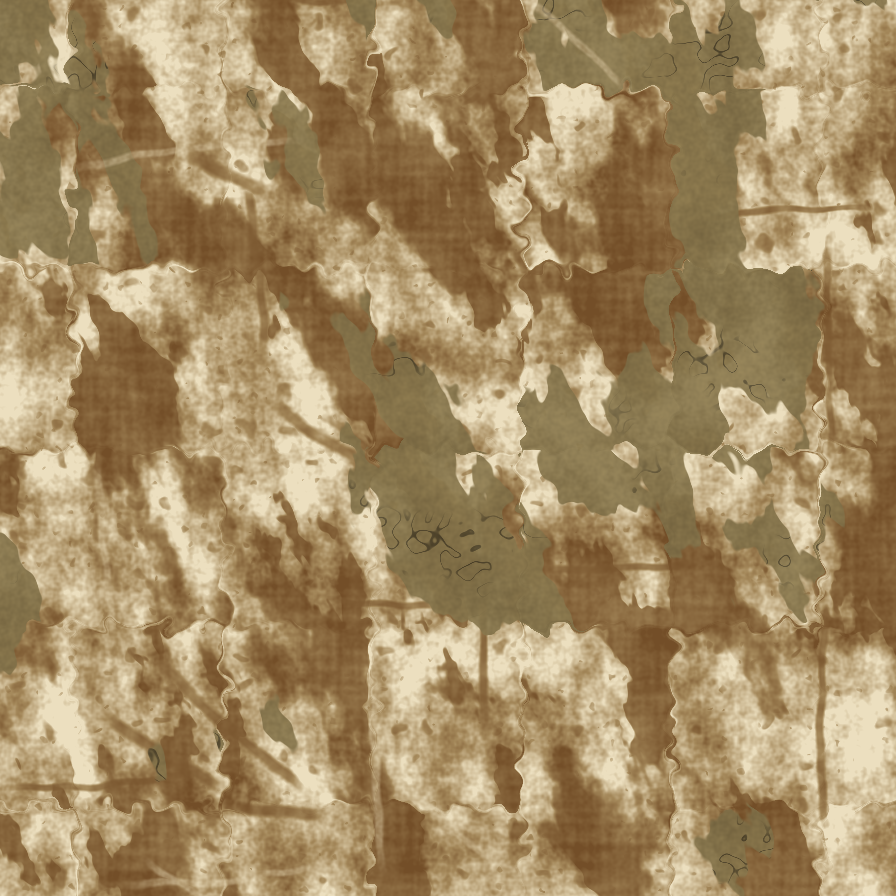
A WebGL 1 fragment shader for this texture:

```glsl
precision highp float;
// Weathered plaster: cream mottled paint over brown stains and olive underlayers.
// Leaning gradient-noise fields cut the peeled patches; block offsets make torn
// seams; looped strokes and cell spots add scratches and grime.
uniform vec2 u_resolution;

#define DARK vec3(0.45, 0.305, 0.155)
#define MID vec3(0.645, 0.535, 0.355)
#define LIGHT vec3(0.925, 0.875, 0.75)
#define OLIVE vec3(0.515, 0.45, 0.29)
#define PATCH_SCALE vec2(8.5, 4.6)
#define PEEL_LEVEL -0.13
#define OLIVE_LEVEL 0.32
#define PLASTER_TONE 0.74
#define GRAIN 0.2
#define SEAM_SHIFT 0.09
#define DARK_STROKES 16
#define PALE_STROKES 7

vec2 hash2(vec2 p) {
  vec3 q = fract(p.xyx * vec3(0.1031, 0.103, 0.0973));
  q += dot(q, q.yzx + 33.33);
  return fract((q.xx + q.yz) * q.zy);
}

float corner(vec2 cell, vec2 offset) {
  float angle = 6.2832 * hash2(cell).x;
  return dot(vec2(cos(angle), sin(angle)), offset);
}

float noise(vec2 p) {
  vec2 i = floor(p), f = p - i;
  vec2 w = f * f * f * (f * (f * 6.0 - 15.0) + 10.0);
  vec2 e = vec2(1.0, 0.0);
  return mix(mix(corner(i, f), corner(i + e, f - e), w.x),
             mix(corner(i + e.yx, f - e.yx), corner(i + 1.0, f - 1.0), w.x), w.y);
}

float fbm(vec2 p) {
  float sum = 0.0, gain = 1.0;
  for (int i = 0; i < 5; i++) {
    sum += gain * noise(p);
    p = p * 2.03 + 19.7;
    gain *= 0.52;
  }
  return sum;
}

// Nearly constant random offset per block, with narrow joints between blocks.
vec2 blockShift(vec2 p) {
  vec2 i = floor(p), w = smoothstep(0.47, 0.53, p - i);
  vec2 e = vec2(1.0, 0.0);
  return mix(mix(hash2(i), hash2(i + e), w.x),
             mix(hash2(i + e.yx), hash2(i + 1.0), w.x), w.y) - 0.5;
}

// Tapered, slightly bent scratch: level, falling to the right, or upright.
float stroke(vec2 p, float id, float width) {
  vec2 r = hash2(vec2(id, 3.7)), s = hash2(vec2(id, 41.3));
  float angle = s.x < 0.45 ? 0.25 * (s.y - 0.4) : (s.x < 0.75 ? -0.4 - 0.4 * s.y : -1.3 - 0.3 * s.y);
  vec2 d = p - r, axis = vec2(cos(angle), sin(angle));
  float along = dot(d, axis), halfLength = 0.05 + 0.1 * s.y;
  float across = dot(d, vec2(-axis.y, axis.x)) + 1.2 * (r.y - 0.5) * along * along;
  across += 0.006 * noise(p * 24.0 + id);
  float taper = 1.0 - smoothstep(0.6, 1.0, abs(along) / halfLength);
  return taper * (1.0 - smoothstep(width * 0.3, width, abs(across)));
}

// Scattered ragged spots, one possible spot per cell.
float spots(vec2 p, float share) {
  p += 0.3 * vec2(noise(p * 2.3), noise(p * 2.3 + 50.0));
  vec2 cell = floor(p), r = hash2(cell + 71.0), s = hash2(cell + 133.0);
  float radius = 0.1 + 0.18 * s.x;
  float d = length(p - cell - 0.3 - 0.4 * r);
  return step(s.y, share) * (1.0 - smoothstep(radius * 0.4, radius, d));
}

void main() {
  vec2 uv = gl_FragCoord.xy / min(u_resolution.x, u_resolution.y);
  vec2 ragged = vec2(noise(uv * 45.0), noise(uv * 45.0 + 80.0));
  vec2 p = uv + SEAM_SHIFT * blockShift(uv * vec2(6.0, 5.0) + 0.12 * ragged) + 0.006 * ragged;
  vec2 leaning = vec2(p.x + 0.3 * p.y, p.y);

  // Mottled paint with fine grain and woven streaks
  float cloud = fbm(p * vec2(13.0, 10.0) + 7.0);
  float grain = noise(uv * 105.0) + 0.8 * noise(uv * 210.0);
  float streaks = noise(uv * vec2(130.0, 11.0)) + noise(uv * vec2(10.0, 120.0) + 30.0);
  float tone = PLASTER_TONE + 0.72 * cloud + GRAIN * grain + 0.1 * streaks;

  // Brown peeled patches, with edges that are crisp here and stained there
  float peel = fbm(leaning * PATCH_SCALE);
  float softness = mix(0.02, 0.14, smoothstep(-0.1, 0.25, noise(uv * 6.0 + 90.0)));
  float bare = 1.0 - smoothstep(PEEL_LEVEL - softness, PEEL_LEVEL + softness, peel);
  tone -= 0.24 * (1.0 - smoothstep(PEEL_LEVEL, PEEL_LEVEL + 0.24, peel));
  tone = mix(tone, 0.15 + 0.24 * cloud + 0.08 * grain + 0.12 * streaks, bare);

  // Grime spots and dark scratches
  float grime = max(0.6 * spots(uv * 24.0, 0.35), 0.4 * spots(uv * 55.0 + 9.0, 0.3));
  for (int i = 0; i < DARK_STROKES; i++) {
    float id = float(i);
    grime = max(grime, 0.8 * stroke(uv, id, 0.005 + 0.007 * hash2(vec2(id, 9.0)).x));
  }
  tone = mix(tone, 0.1 + 0.1 * cloud, grime * (0.85 + 0.5 * noise(uv * 60.0)));
  tone = clamp(tone, 0.0, 1.0);
  vec3 color = mix(mix(DARK, MID, tone / 0.48), mix(MID, LIGHT, (tone - 0.48) / 0.52), step(0.48, tone));

  // Flat olive underlayer, denser towards the top, with cracked dark rims
  float under = fbm(leaning * vec2(5.5, 3.0) + 23.0) + 0.28 * (uv.y - 0.5);
  float olive = smoothstep(OLIVE_LEVEL - 0.015, OLIVE_LEVEL + 0.015, under);
  float crack = 1.0 - smoothstep(0.008, 0.035, abs(noise(uv * vec2(6.0, 11.0) + 0.8 * ragged)));
  crack *= smoothstep(0.05, 0.3, noise(uv * 9.0 + 60.0));
  vec3 flatOlive = OLIVE * (1.0 + 0.1 * cloud + 0.07 * grain - 0.4 * crack);
  color = mix(color, flatOlive, 0.92 * olive);

  // Pale scraped fibres
  float pale = 0.0;
  for (int i = 0; i < PALE_STROKES; i++) pale = max(pale, stroke(uv, float(i) + 60.0, 0.006));
  color = mix(color, mix(MID, LIGHT, 0.5 + 0.4 * grain), 0.55 * pale);

  gl_FragColor = vec4(color, 1.0);
}
```
